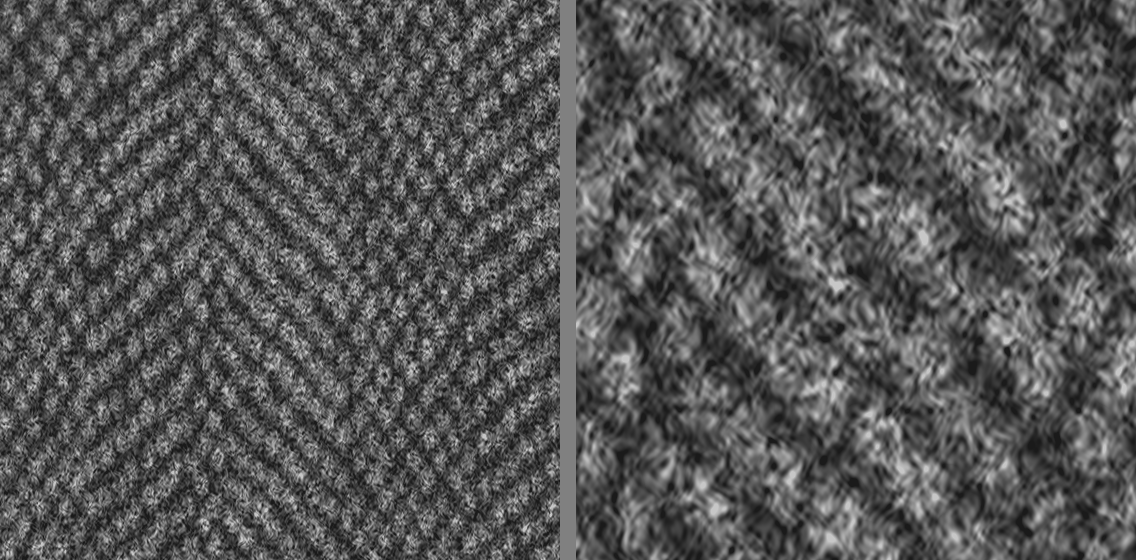
Left: the whole. Right: its middle third, enlarged.
A three.js fragment shader for this texture:

```glsl
varying vec2 vUv;

vec2 hash2(vec2 p) {
  p = vec2(dot(p, vec2(127.1, 311.7)), dot(p, vec2(269.5, 183.3)));
  return fract(sin(p) * 43758.5) * 2.0 - 1.0;
}

float gradientNoise(vec2 p) {
  vec2 i = floor(p), f = fract(p);
  vec2 u = f * f * f * (f * (f * 6.0 - 15.0) + 10.0);
  float bottom = mix(dot(hash2(i), f),
                     dot(hash2(i + vec2(1.0, 0.0)), f - vec2(1.0, 0.0)), u.x);
  float top = mix(dot(hash2(i + vec2(0.0, 1.0)), f - vec2(0.0, 1.0)),
                  dot(hash2(i + 1.0), f - 1.0), u.x);
  return mix(bottom, top, u.y);
}

vec2 noisePair(vec2 p) {
  return vec2(gradientNoise(p), gradientNoise(p + vec2(19.3, 47.7)));
}

// 1 in the band of columns where the ribs fall to the right
float fallingBand(float column) {
  return step(15.5, column) * step(column, 23.5);
}

// Vertical offset of each column: half steps scatter, shorter ones rise, longer ones fall
float twillOffset(float column) {
  float rising = clamp(column - 6.0, 0.0, 7.0) + max(column - 33.0, 0.0);
  float falling = clamp(column - 16.0, 0.0, 8.0);
  return 0.72 + 0.5 * column - 0.2 * rising + 0.136 * falling;
}

// Height of the nearest yarn stitches, p in columns and rows
float weave(vec2 p) {
  float height = 0.0;
  for (int i = -1; i <= 1; i++) {
    float column = floor(p.x) + float(i);
    float falling = fallingBand(column);
    float y = p.y - twillOffset(column);
    for (int j = -1; j <= 1; j++) {
      float row = floor(y) + float(j);
      vec2 jitter = hash2(vec2(column, row) + 7.0);
      vec2 shape = hash2(vec2(row, column) + 61.0);
      vec2 d = vec2(p.x - column, y - row) - 0.5 - jitter * vec2(0.22, 0.11);
      d.x -= (mix(0.1, -0.5, falling) + 0.4 * shape.x) * d.y;
      d /= vec2(mix(0.66, 0.85, falling) + 0.1 * shape.y, 0.41 + 0.07 * shape.x);
      float stitch = 1.0 - smoothstep(0.2, 1.25, length(d));
      height = max(height, stitch * (0.88 + 0.22 * jitter.y));
    }
  }
  return height;
}

// Fine wool hairs crossing along both diagonals and upright
float woolFibres(vec2 uv) {
  vec2 p = uv + 0.006 * noisePair(uv * 50.0);
  float rising = gradientNoise(vec2(p.x - 0.6 * p.y, p.y + 0.6 * p.x) * vec2(205.0, 75.0));
  float falling = gradientNoise(vec2(p.x + 0.8 * p.y, p.y - 0.8 * p.x) * vec2(180.0, 80.0) + 31.0);
  float upright = gradientNoise(p * vec2(240.0, 120.0) + 83.0);
  return rising + falling + 0.8 * upright;
}

void main() {
  // Uneven cloth: broad sway, yarn wobble and ragged stitch edges
  vec2 cloth = vUv + 0.007 * noisePair(vUv * 5.0)
             + 0.006 * noisePair(vUv * 38.0 + 3.0)
             + 0.01 * noisePair(vUv * 110.0 + 11.0);
  float yarn = weave(cloth * vec2(40.0, 13.4));

  // Hairs are softer toward the upper left corner
  float focus = mix(0.65, 1.0, smoothstep(0.0, 0.6, distance(vUv, vec2(0.0, 1.0))));
  float fibres = woolFibres(vUv) * focus;
  float clumps = gradientNoise(vUv * 110.0 + 51.0);

  float grey = mix(0.19, 0.52, yarn);
  grey += fibres * (0.22 + 0.25 * yarn) + 0.14 * clumps;
  grey += 0.03 * gradientNoise(vUv * 4.0 + 13.0);
  gl_FragColor = vec4(vec3(clamp(grey, 0.1, 0.78)), 1.0);
}
```
